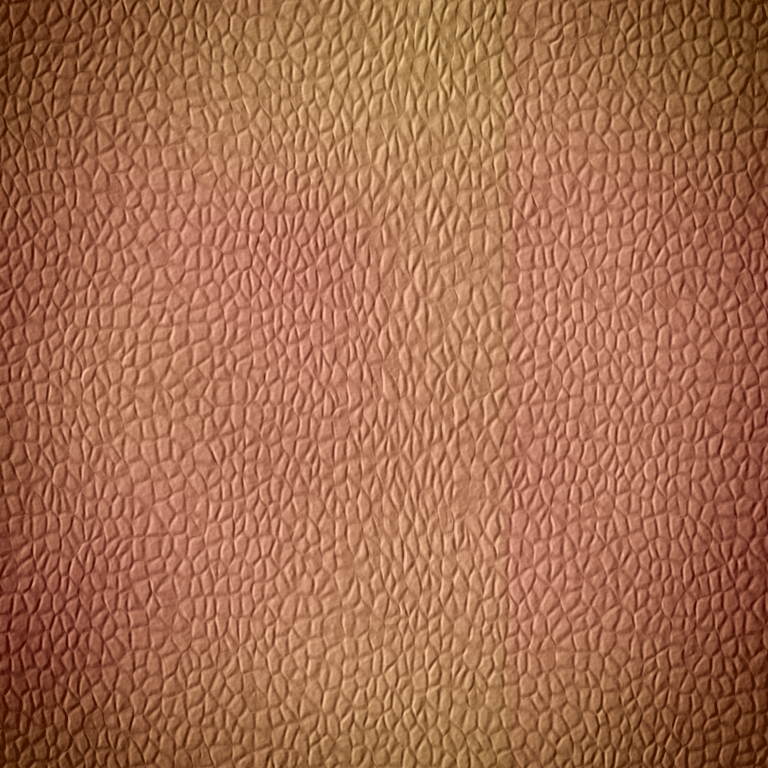
Write a Shadertoy shader that draws this texture.

```glsl
// Tan pebbled leather: upright grains, soft pleats down the middle, side light and dark corners.

const vec2  GRAIN_SIZE    = vec2(0.0175, 0.0250); // width and height of one pebble
const float GRAIN_JITTER  = 0.85;
const float GROOVE_WIDTH  = 0.50;                 // in grain units
const float FLOW_SCALE    = 5.0;
const float FLOW_AMOUNT   = 0.032;
const float WRINKLE_DEPTH = 0.34;
const vec2  LIGHT_DIR     = vec2(-0.93, 0.37);
const float LIGHT_STEP    = 0.0026;               // distance over which slope is measured
const float RELIEF        = 0.80;
const float BASE_TONE     = 0.70;
const float GROOVE_SHADE  = 0.16;
const float VIGNETTE      = 0.92;
const vec3  DARK_TAN      = vec3(0.43, 0.22, 0.13);
const vec3  MID_TAN       = vec3(0.67, 0.44, 0.32);
const vec3  LIGHT_TAN     = vec3(0.88, 0.66, 0.53);
const vec3  OCHRE_SHIFT   = vec3(-0.010, 0.026, -0.014);

vec2 hash2(vec2 p) {
    vec3 q = fract(p.xyx * vec3(0.1031, 0.1030, 0.0973));
    q += dot(q, q.yzx + 33.33);
    return fract((q.xx + q.yz) * q.zy);
}

float cornerSlope(vec2 cell, vec2 corner, vec2 f) {
    return dot(hash2(cell + corner) * 2.0 - 1.0, f - corner);
}

// Gradient noise, roughly -0.7 to 0.7
float gradientNoise(vec2 p) {
    vec2 i = floor(p), f = p - i;
    vec2 u = f * f * f * (f * (f * 6.0 - 15.0) + 10.0);
    float low  = mix(cornerSlope(i, vec2(0, 0), f), cornerSlope(i, vec2(1, 0), f), u.x);
    float high = mix(cornerSlope(i, vec2(0, 1), f), cornerSlope(i, vec2(1, 1), f), u.x);
    return mix(low, high, u.y);
}

// Strength of the long vertical pleats
float pleats(vec2 p) {
    float x = (p.x - 0.54 + 0.08 * gradientNoise(p * 4.0 + 31.0)) / 0.13;
    return exp(-x * x) * smoothstep(0.08, 0.38, p.y);
}

// Gap between nearest and second nearest grain centre; zero in the grooves
float grainEdge(vec2 p, float stretch) {
    vec2 cell = floor(p);
    float nearest = 9.0, second = 9.0;
    for (int y = -2; y <= 2; y++) {
        for (int x = -1; x <= 1; x++) {
            vec2 id = cell + vec2(x, y);
            vec2 centre = id + 0.5 + GRAIN_JITTER * (hash2(id + 200.0) - 0.5);
            float d = length((centre - p) * vec2(1.0, stretch));
            second = min(second, max(nearest, d));
            nearest = min(nearest, d);
        }
    }
    return second - nearest;
}

// Returns the surface height in x and the groove mask in y
vec2 leather(vec2 p, float pleat) {
    vec2 flow = p;
    flow.x += FLOW_AMOUNT * gradientNoise(p * FLOW_SCALE + 7.0);
    flow += 0.005 * vec2(gradientNoise(p * 45.0), gradientNoise(p * 45.0 + 70.0));
    float edge = grainEdge(flow / GRAIN_SIZE, mix(0.92, 0.52, pleat));
    float pebble = smoothstep(-0.06, GROOVE_WIDTH, edge);
    float depth = 0.88 + 0.6 * gradientNoise(p * 38.0 + 11.0) + 0.22 * pleat;
    float wrinkles = gradientNoise(p * 125.0 + 3.0) + 0.5 * gradientNoise(p * 230.0 + 19.0);
    return vec2(pebble * depth + WRINKLE_DEPTH * wrinkles, 1.0 - pebble);
}

vec3 tanRamp(float tone) {
    vec3 shade = mix(DARK_TAN, MID_TAN, tone * 2.0);
    vec3 shine = mix(MID_TAN, LIGHT_TAN, tone * 2.0 - 1.0);
    return tone < 0.5 ? shade : shine;
}

void mainImage(out vec4 fragColor, in vec2 fragCoord) {
    vec2 uv = fragCoord / iResolution.xy;
    vec2 p = fragCoord / iResolution.y;

    // Relief from the slope toward the light
    float pleat = pleats(p);
    vec2 halfStep = 0.5 * LIGHT_STEP * LIGHT_DIR;
    vec2 away = leather(p - halfStep, pleat);
    vec2 toward = leather(p + halfStep, pleat);
    float slope = away.x - toward.x;
    float groove = 0.5 * (away.y + toward.y);

    // Broad light: vignette, pleat glow and slow mottling
    float radius = length((uv - vec2(0.5, 0.52)) * vec2(1.0, 0.85));
    float tone = BASE_TONE + RELIEF * slope - GROOVE_SHADE * groove;
    tone -= VIGNETTE * smoothstep(0.28, 0.76, radius);
    tone += 0.06 * pleat + 0.10 * gradientNoise(p * 6.0 + 50.0);

    // Ochre at top, bottom and beside a faint seam; rosier elsewhere
    float seam = 0.66 + 0.012 * gradientNoise(vec2(3.0, p.y * 9.0));
    float panel = smoothstep(0.38, 0.60, uv.x) * (1.0 - smoothstep(seam - 0.006, seam + 0.012, uv.x));
    float ochre = 1.6 * smoothstep(0.18, 0.50, abs(uv.y - 0.43)) + 0.8 * panel - 0.6;
    ochre += 1.2 * gradientNoise(p * 3.5 + 90.0);
    tone -= 0.06 * exp(-pow((uv.x - seam) / 0.008, 2.0));

    vec3 color = tanRamp(clamp(tone, -0.35, 1.2)) + OCHRE_SHIFT * ochre;
    fragColor = vec4(clamp(color, 0.0, 1.0), 1.0);
}
```
